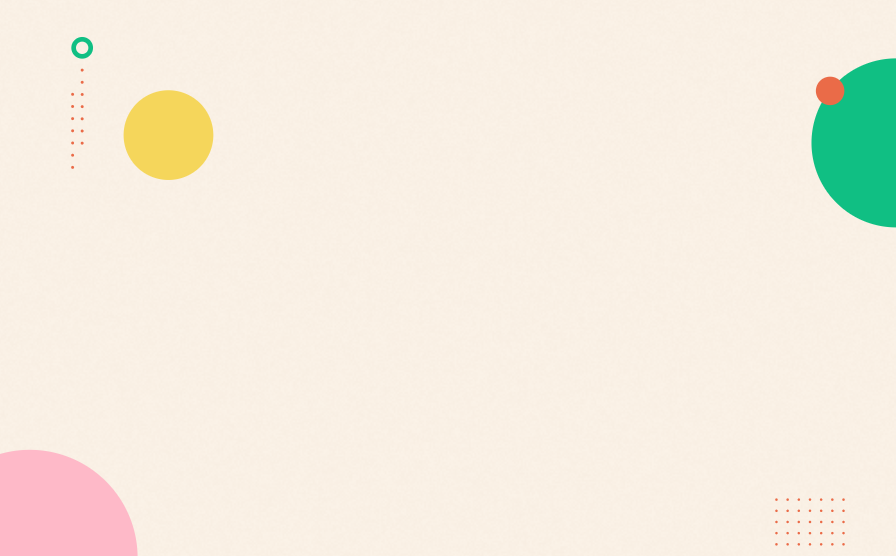
This background is drawn by a Shadertoy shader. Its source:

```glsl
// Cream paper background with flat coloured discs, a small ring and dotted patterns.

float hash(vec2 cell) {
    vec3 q = fract(vec3(cell.xyx) * 0.1031);
    q += dot(q, q.yzx + 33.33);
    return fract((q.x + q.y) * q.z);
}

float valueNoise(vec2 p) {
    vec2 cell = floor(p), f = fract(p);
    f = f * f * (3.0 - 2.0 * f);
    float low = mix(hash(cell), hash(cell + vec2(1, 0)), f.x);
    float high = mix(hash(cell + vec2(0, 1)), hash(cell + vec2(1, 1)), f.x);
    return mix(low, high, f.y);
}

// Coverage of a signed distance, softened over one pixel
float coverage(float dist) {
    return clamp(0.5 - dist * iResolution.y, 0.0, 1.0);
}

float disc(vec2 p, vec2 center, float radius) {
    return coverage(length(p - center) - radius);
}

// Lattice of dots growing right and up from its first dot
float dotGrid(vec2 p, vec2 first, float spacing, vec2 count, float radius) {
    vec2 index = clamp(floor((p - first) / spacing + 0.5), vec2(0), count - 1.0);
    return disc(p, first + index * spacing, radius);
}

void mainImage(out vec4 fragColor, in vec2 fragCoord) {
    // Canvas height is one unit
    vec2 p = fragCoord / iResolution.y;
    float rightEdge = iResolution.x / iResolution.y;

    const vec3 cream = vec3(0.978, 0.942, 0.898);
    const vec3 pink = vec3(0.995, 0.727, 0.785);
    const vec3 green = vec3(0.063, 0.750, 0.512);
    const vec3 yellow = vec3(0.962, 0.840, 0.355);
    const vec3 coral = vec3(0.918, 0.420, 0.282);

    // Paper with fine grain and faint mottling
    float grain = valueNoise(p * 310.0) - 0.5;
    float mottle = valueNoise(p * 90.0 + 17.0) - 0.5;
    vec3 color = cream + (0.014 * grain + 0.004 * mottle) * vec3(0.7, 1.0, 1.2);

    // Large discs
    color = mix(color, pink, disc(p, vec2(0.0535, -0.003), 0.194));
    color = mix(color, yellow, disc(p, vec2(0.303, 0.757), 0.0807));
    color = mix(color, green, disc(p, vec2(rightEdge, 0.743), 0.152));
    color = mix(color, coral, disc(p, vec2(rightEdge - 0.1185, 0.8365), 0.0256));

    // Ring above the dotted columns
    float ring = abs(length(p - vec2(0.1478, 0.914)) - 0.0153) - 0.0042;
    color = mix(color, green, coverage(ring));

    // Two staggered columns and the corner grid
    float dots = dotGrid(p, vec2(0.1478, 0.7425), 0.0219, vec2(1, 7), 0.0026);
    dots = max(dots, dotGrid(p, vec2(0.1306, 0.699), 0.0219, vec2(1, 7), 0.0026));
    dots = max(dots, dotGrid(p, vec2(rightEdge - 0.215, 0.021), 0.0201, vec2(7, 5), 0.0022));
    color = mix(color, coral, dots);

    fragColor = vec4(color, 1.0);
}
```
